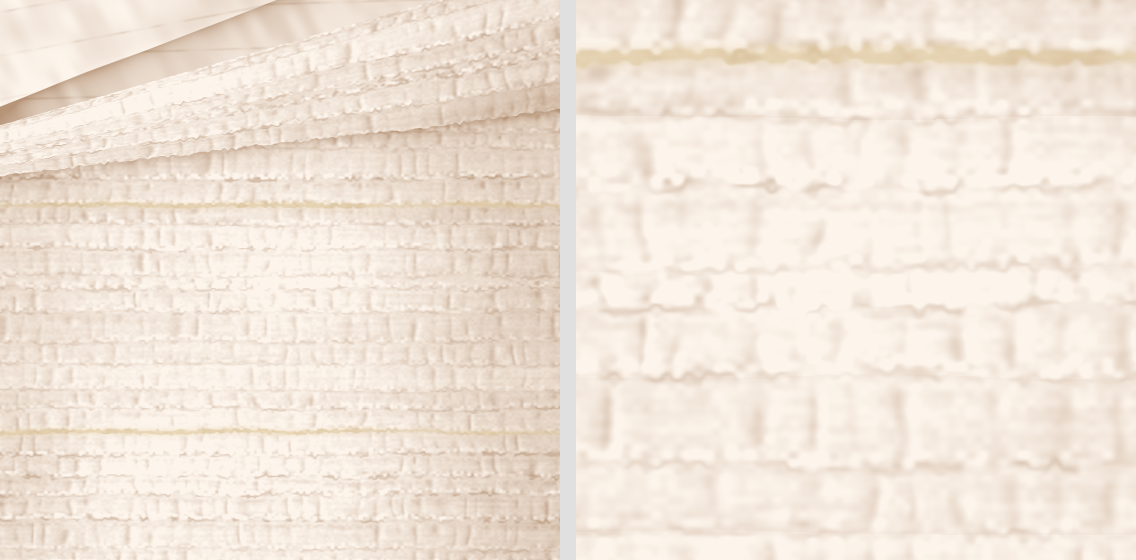
Left, the full canvas; right, a detail of the centre.
Give the GLSL for this texture, as a three.js fragment shader.

```glsl
// Cream quilted coverlet: puckered rows with frayed seams, a fanned fold and its plain lining.
varying vec2 vUv;

const vec3 SHADOW = vec3(0.71, 0.58, 0.47);
const vec3 LIGHT = vec3(0.97, 0.93, 0.89);
const vec3 GOLD = vec3(0.87, 0.78, 0.60);
const float ROWS = 24.5;         // rows per canvas height
const float PUCKERS = 32.0;      // puckers per canvas width
const float FOLD_ROWS = 6.0;     // rows across the fold
const float GOLD_PERIOD = 10.0;  // rows between gold seams
const float SEAM_JITTER = 0.6;   // uneven row heights
const float SEAM_WIDTH = 0.075;  // in rows
const float PUCKER_DEPTH = 0.27;
const float EDGE = 0.0015;       // softness of cloth edges

float hash(vec2 p) {
  vec3 q = fract(vec3(p.xyx) * 0.1031);
  q += dot(q, q.yzx + 33.33);
  return fract((q.x + q.y) * q.z);
}

float noise(vec2 p) {
  vec2 i = floor(p), f = fract(p);
  f = f * f * (3.0 - 2.0 * f);
  return mix(mix(hash(i), hash(i + vec2(1.0, 0.0)), f.x),
             mix(hash(i + vec2(0.0, 1.0)), hash(i + vec2(1.0, 1.0)), f.x), f.y);
}

float bell(float d, float w) {
  return exp(-d * d / (w * w));
}

// Gathered cloth between two seams; v runs from 0 to 1 up the row
float puckers(float x, float v, float row) {
  float u = x + 17.0 * hash(vec2(row, 3.0));
  u += 0.8 * noise(vec2(u * 0.7, row * 5.0)) + 0.35 * (noise(vec2(u * 0.8, v * 1.5 + row * 7.0)) - 0.5);
  float f = fract(u);
  float depth = 0.15 + 0.95 * hash(vec2(floor(u), row));
  float crease = bell(f - 0.42, 0.13) + 0.35 * bell(f - 0.25, 0.2) - 0.5 * bell(f - 0.68, 0.16);
  float fade = noise(vec2(u * 1.5, v * 2.5 + row * 11.0));
  float taper = smoothstep(0.0, 0.3, v) * smoothstep(1.0, 0.7, v);
  return -PUCKER_DEPTH * crease * depth * taper * smoothstep(0.1, 0.7, fade);
}

// Shade offset in x, gold thread in y; q counts puckers and rows
vec2 quilt(vec2 q) {
  float id = floor(q.y), low = -9.0, high = 9.0, row = 0.0;
  vec2 tone = vec2(0.0);
  float fray = noise(q * vec2(5.0, 7.0));
  for (int i = -1; i <= 2; i++) {
    float k = id + float(i);
    float seam = k + SEAM_JITTER * (hash(vec2(k, 11.0)) - 0.5);
    seam += 0.16 * (noise(vec2(q.x * 0.3, k * 9.0)) - 0.5);
    float d = q.y - seam;
    if (d >= 0.0 && -d > low) { low = -d; row = k; }
    if (d < 0.0) high = min(high, -d);

    // Broken stitch shadow, a pale frayed ridge above it, a second thread below
    float style = hash(vec2(k, 29.0));
    float worn = smoothstep(0.2, 0.75, noise(vec2(q.x * 0.25, k * 3.0)));
    float stitch = smoothstep(0.25, 0.8, noise(vec2(q.x * 2.3, k * 13.0)));
    float line = bell(d + 0.16 * (fray - 0.5), SEAM_WIDTH);
    tone.x -= line * (0.06 + stitch * (0.16 + 0.35 * style * worn));
    tone.x += bell(d - 0.17, 0.13) * (fray - 0.45) * (0.25 + 0.4 * style);
    tone.x -= bell(d + 0.24, 0.13) * (1.0 - fray) * 0.3 * worn * style;
    float gold = step(abs(mod(k, GOLD_PERIOD) - 6.0), 0.5);
    tone.y += gold * (line + 0.4 * bell(d, 0.18)) * (0.3 + 0.4 * worn);
  }
  float v = -low / max(high - low, 0.05);
  tone.x += puckers(q.x, v, row);
  tone.x += 0.12 * (hash(vec2(row, 41.0)) - 0.5);               // row tint
  tone.x += 0.1 * (noise(vec2(q.x * 0.4, q.y * 8.0)) - 0.5);    // long threads
  tone.x += 0.11 * (noise(q * vec2(6.0, 9.0) + 31.0) - 0.5);    // weave
  return tone;
}

// Smooth lining with soft wrinkles and spaced stitch lines
float lining(vec2 p, float slope) {
  float across = p.y - slope * p.x;
  float band = (across - 0.9) / 0.078;
  float wrinkles = noise(vec2(p.x * 42.0 + across * 20.0, across * 17.0)) - 0.5;
  float line = bell(fract(band + 0.5) - 0.5, 0.03);
  return 0.93 + 0.26 * wrinkles - 0.25 * line * noise(p * 50.0);
}

void main() {
  vec2 p = vUv;
  float fray = 0.006 * (noise(p * vec2(140.0, 60.0)) - 0.5);
  float foldLow = 0.684 + 0.118 * p.x + 0.004 * (noise(vec2(p.x * 9.0, 2.0)) - 0.5) + fray;
  float foldHigh = 0.776 + 0.287 * p.x;
  float liningEdge = 0.811 + 0.39 * p.x + 0.008 * (noise(vec2(p.x * 7.0, 5.0)) - 0.5);
  float cloud = 0.14 * (noise(p * vec2(4.0, 6.0) + 7.0) - 0.5);

  // Flat cloth, dimmer toward the sides and beneath the fold
  vec2 flatTone = quilt(vec2(p.x * PUCKERS, p.y * ROWS + 0.3));
  flatTone.x += 1.04 + cloud;
  flatTone.x -= 0.36 * smoothstep(0.5, 1.0, p.x) + 0.2 * smoothstep(0.25, 0.0, p.x);
  float under = max(foldLow - p.y, 0.0);
  flatTone.x -= 0.5 * exp(-under / 0.01) * (0.4 + 0.6 * noise(vec2(p.x * 8.0, 1.0)));
  flatTone.x -= 0.24 * exp(-under / 0.04);

  // Fold, its rows fanning out to the right
  float t = (p.y - foldLow) / (foldHigh - foldLow);
  vec2 foldTone = quilt(vec2(p.x * PUCKERS + t * 0.8, t * FOLD_ROWS + 67.0));
  foldTone.x += 0.99 + cloud - 0.28 * smoothstep(0.4, 1.0, p.x);
  foldTone.x -= 0.25 * smoothstep(0.65, 1.0, p.x) * smoothstep(0.3, 0.05, t);
  foldTone.x += 0.1 * bell(t - 0.8, 0.2);

  // Lining behind the fold, then the upper flap that shades it
  float gap = max(liningEdge - p.y, 0.0);
  float back = lining(p, 0.03) - 0.06;
  back -= 0.45 * exp(-gap / 0.012) + 0.6 * exp(-p.x / 0.08) + 0.2 * exp(-gap / 0.05);
  float flap = lining(p, 0.19) + 0.05 - 0.2 * smoothstep(0.15, 0.5, p.x);
  flap += 0.12 * exp(-max(p.y - liningEdge, 0.0) / 0.012);

  vec2 tone = mix(flatTone, foldTone, smoothstep(-EDGE, EDGE, p.y - foldLow));
  tone = mix(tone, vec2(back, 0.0), smoothstep(-EDGE, EDGE, p.y - foldHigh));
  tone = mix(tone, vec2(flap, 0.0), smoothstep(-EDGE, EDGE, p.y - max(liningEdge, foldHigh)));

  vec3 color = mix(SHADOW, LIGHT, clamp(tone.x, 0.0, 1.08));
  color = mix(color, GOLD, clamp(tone.y, 0.0, 0.6));
  gl_FragColor = vec4(color, 1.0);
}
```
